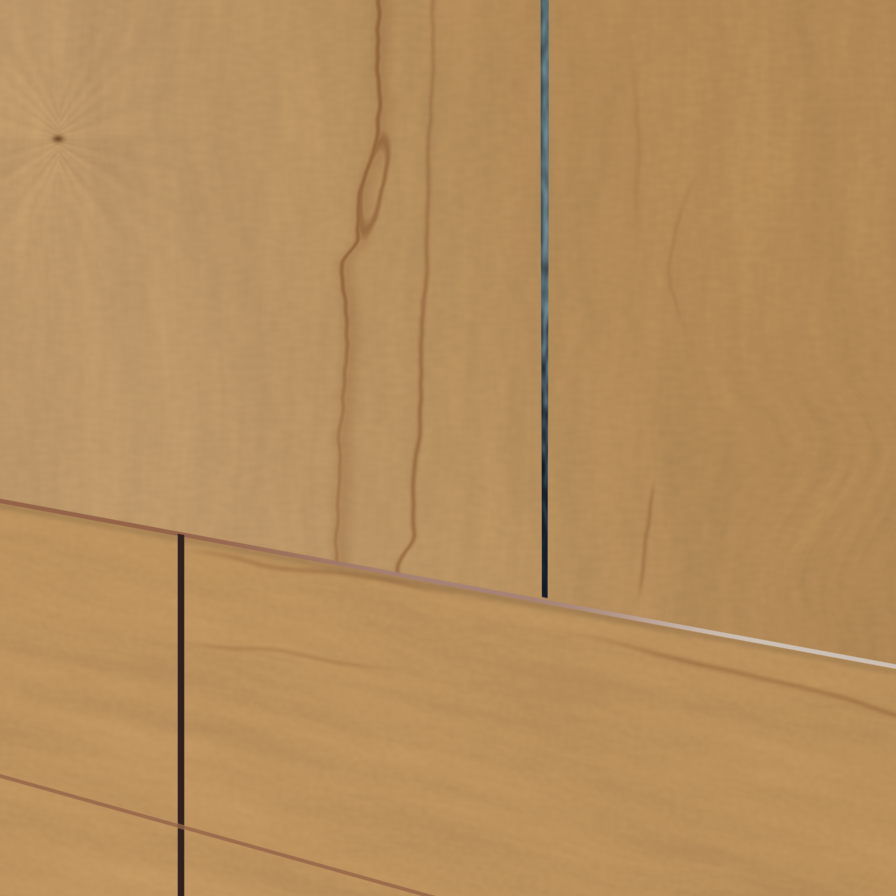
Reproduce this texture procedurally as a WebGL 1 fragment shader.

```glsl
precision highp float;
uniform vec2 u_resolution;

const vec3 WOOD_LEFT = vec3(0.735, 0.590, 0.408);
const vec3 WOOD_RIGHT = vec3(0.695, 0.535, 0.335);
const vec3 WOOD_LOWER = vec3(0.735, 0.570, 0.365);
const vec3 CRACK_COLOR = vec3(0.56, 0.38, 0.22);
const vec3 SEAM_BROWN = vec3(0.57, 0.37, 0.27);
const vec3 SEAM_MAUVE = vec3(0.65, 0.51, 0.47);
const vec3 SEAM_PALE = vec3(0.82, 0.78, 0.75);
const vec3 GAP_STEEL = vec3(0.36, 0.45, 0.48);
const vec3 GAP_NAVY = vec3(0.08, 0.13, 0.18);
const vec3 GAP_DARK = vec3(0.19, 0.13, 0.12);
const vec2 MAIN_SEAM = vec2(0.441, -0.185);   // height at left, slope
const vec2 LOWER_SEAM = vec2(0.134, -0.280);
const float UPPER_GAP_X = 0.608;
const float LOWER_GAP_X = 0.202;
const vec2 KNOT = vec2(0.065, 0.845);
const float GRAIN = 0.055;

vec2 gradient(vec2 cell) {
  float a = 6.2832 * fract(sin(dot(cell, vec2(127.1, 311.7))) * 43758.5);
  return vec2(cos(a), sin(a));
}

float noise(vec2 p) {
  vec2 i = floor(p), f = p - i;
  vec2 u = f * f * f * (f * (f * 6.0 - 15.0) + 10.0);
  vec2 e = vec2(1.0, 0.0);
  float low = mix(dot(gradient(i), f), dot(gradient(i + e.xy), f - e.xy), u.x);
  float high = mix(dot(gradient(i + e.yx), f - e.yx), dot(gradient(i + e.xx), f - e.xx), u.x);
  return mix(low, high, u.y);
}

// Layered fibres: x runs across the grain, y along it.
float fibres(vec2 p) {
  float sum = 0.0, gain = 0.5;
  vec2 scale = vec2(24.0, 3.0);
  for (int i = 0; i < 4; i++) {
    sum += gain * noise(p * scale + float(i) * 17.3);
    scale *= vec2(2.0, 2.7);
    gain *= 0.8;
  }
  return sum;
}

float line(float d, float halfWidth) {
  float aa = 0.9 / u_resolution.y;
  return 1.0 - smoothstep(halfWidth - aa, halfWidth + aa, abs(d));
}

float soft(float d, float width) {
  return exp(-d * d / (width * width));
}

float drop(float high, float low, float y) {
  return 1.0 - smoothstep(low, high, y);
}

float band(float low, float high, float fade, float v) {
  return smoothstep(low - fade, low + fade, v) * drop(high + fade, high - fade, v);
}

// Dark vertical veins in the upper boards.
float upperVeins(vec2 p) {
  float wobble = 0.006 * noise(vec2(p.y * 17.0, 2.5)) + 0.003 * noise(vec2(p.y * 50.0, 8.5));
  float xA = 0.424 - 0.024 * drop(0.89, 0.76, p.y) - 0.015 * drop(0.735, 0.705, p.y)
           - 0.009 * drop(0.62, 0.45, p.y) + wobble;
  float xB = 0.482 - 0.012 * drop(0.95, 0.52, p.y) - 0.008 * drop(0.55, 0.44, p.y)
           - 0.018 * drop(0.405, 0.365, p.y) - 0.6 * wobble;
  float v = soft(p.x - xA, 0.0032) * mix(0.55, 0.9, smoothstep(0.5, 0.75, p.y));
  v = max(v, 0.28 * soft(p.x - xA - 0.005, 0.011));
  v = max(v, soft(p.x - xB, 0.0030) * mix(0.7, 0.4, smoothstep(0.5, 0.92, p.y)));
  vec2 q = p - vec2(0.416 + wobble, 0.793);
  q.x -= 0.16 * q.y;
  float ring = (length(q / vec2(0.011, 0.050)) - 1.0) * 0.011;
  v = max(v, 0.75 * soft(ring, 0.0027));
  float xC = 0.714 + 0.115 * (p.y - 0.336) + 0.5 * wobble;
  v = max(v, 0.45 * soft(p.x - xC, 0.0028) * band(0.34, 0.455, 0.02, p.y));
  float xD = 0.750 + 2.5 * (p.y - 0.70) * (p.y - 0.70) + wobble;
  v = max(v, 0.22 * soft(p.x - xD, 0.003) * band(0.64, 0.79, 0.04, p.y));
  float xE = 0.710 + wobble;
  return max(v, 0.20 * soft(p.x - xE, 0.004) * band(0.75, 0.92, 0.05, p.y));
}

vec3 upperWood(vec2 p) {
  vec3 c = mix(WOOD_LEFT, WOOD_RIGHT, smoothstep(0.1, 0.85, p.x + 0.35 * (p.y - 0.65)));
  vec2 k = p - KNOT;
  float pull = exp(-dot(k * vec2(9.0, 7.0), k * vec2(9.0, 7.0)));
  vec2 w = p + vec2(0.014 * noise(p * vec2(5.0, 6.0)) + 0.5 * k.x * pull, 0.0);
  float swirl = smoothstep(0.72, 0.92, p.x) * band(0.34, 0.53, 0.07, p.y);
  w.x -= swirl * (0.5 * (p.y - 0.4) + 1.2 * (p.y - 0.4) * (p.y - 0.4));
  c *= 1.0 + GRAIN * fibres(w) + 0.035 * noise(w * vec2(9.0, 1.5));
  c *= 1.0 + 0.025 * noise(p * vec2(60.0, 150.0));
  c *= 1.0 + 0.035 * swirl * noise(w * vec2(75.0, 8.0));
  float rays = noise(vec2(atan(k.y, abs(k.x) + 0.01) * 7.0, length(k) * 6.0));
  c *= 1.0 + 0.07 * pull * rays;
  c = mix(c, CRACK_COLOR, upperVeins(p));
  return mix(c, CRACK_COLOR * 0.8, exp(-dot(k / vec2(0.006, 0.004), k / vec2(0.006, 0.004))));
}

vec3 lowerWood(vec2 p) {
  float across = p.y + 0.22 * p.x;
  across += 0.010 * noise(p * vec2(5.0, 7.0));
  vec3 c = mix(WOOD_LOWER, WOOD_RIGHT * 1.03, 0.6 * smoothstep(0.3, 1.0, p.x));
  c *= 1.0 + GRAIN * fibres(vec2(across, p.x)) + 0.05 * noise(vec2(across * 30.0, p.x * 2.5));
  c *= 1.0 + 0.02 * noise(p * 130.0);
  float wave = 0.007 * noise(vec2(p.x * 12.0, 4.5));
  float veinY = 0.292 - 0.245 * (p.x - 0.64) + wave;
  float vein = 0.45 * soft(p.y - veinY, 0.0035) * smoothstep(0.60, 0.78, p.x);
  float streakY = 0.383 - 0.15 * (p.x - 0.21) + wave;
  vein = max(vein, 0.38 * soft(p.y - streakY, 0.0035) * band(0.23, 0.48, 0.05, p.x));
  float faintY = 0.285 - 0.13 * (p.x - 0.21) - wave;
  vein = max(vein, 0.25 * soft(p.y - faintY, 0.003) * band(0.22, 0.42, 0.04, p.x));
  return mix(c, CRACK_COLOR, vein);
}

void main() {
  vec2 p = gl_FragCoord.xy / u_resolution;
  float aa = 0.8 / u_resolution.y;
  float mainD = p.y - MAIN_SEAM.x - MAIN_SEAM.y * p.x;
  float lowerD = p.y - LOWER_SEAM.x - LOWER_SEAM.y * p.x;
  float above = smoothstep(-aa, aa, mainD);
  vec3 color = mix(lowerWood(p), upperWood(p), above);

  // Horizontal seams between rows of boards.
  color = mix(color, SEAM_BROWN, 0.75 * line(lowerD, 0.0021));
  color *= 1.0 - 0.10 * soft(mainD + 0.005, 0.005);
  vec3 seam = mix(SEAM_BROWN, SEAM_MAUVE, smoothstep(0.15, 0.5, p.x));
  seam = mix(seam, SEAM_PALE, smoothstep(0.58, 0.85, p.x));
  color = mix(color, seam, 0.9 * line(mainD, 0.0025));

  // Upright gaps, the upper one catching cool light.
  float mottled = noise(vec2(p.x * 160.0, p.y * 45.0));
  vec3 steel = mix(GAP_NAVY, GAP_STEEL, smoothstep(0.40, 0.72, p.y + 0.12 * mottled));
  steel *= 1.0 + 0.35 * mottled - 0.25 * soft(p.x - UPPER_GAP_X + 0.004, 0.002);
  float upperGap = line(p.x - UPPER_GAP_X, mix(0.0032, 0.0046, smoothstep(0.35, 0.9, p.y)));
  color = mix(color, steel, upperGap * smoothstep(0.003, 0.006, mainD));
  float lowerGap = line(p.x - LOWER_GAP_X, 0.0036) * (1.0 - above);
  color = mix(color, GAP_DARK, lowerGap * (1.0 - 0.7 * line(lowerD, 0.0025)));
  gl_FragColor = vec4(color, 1.0);
}
```
